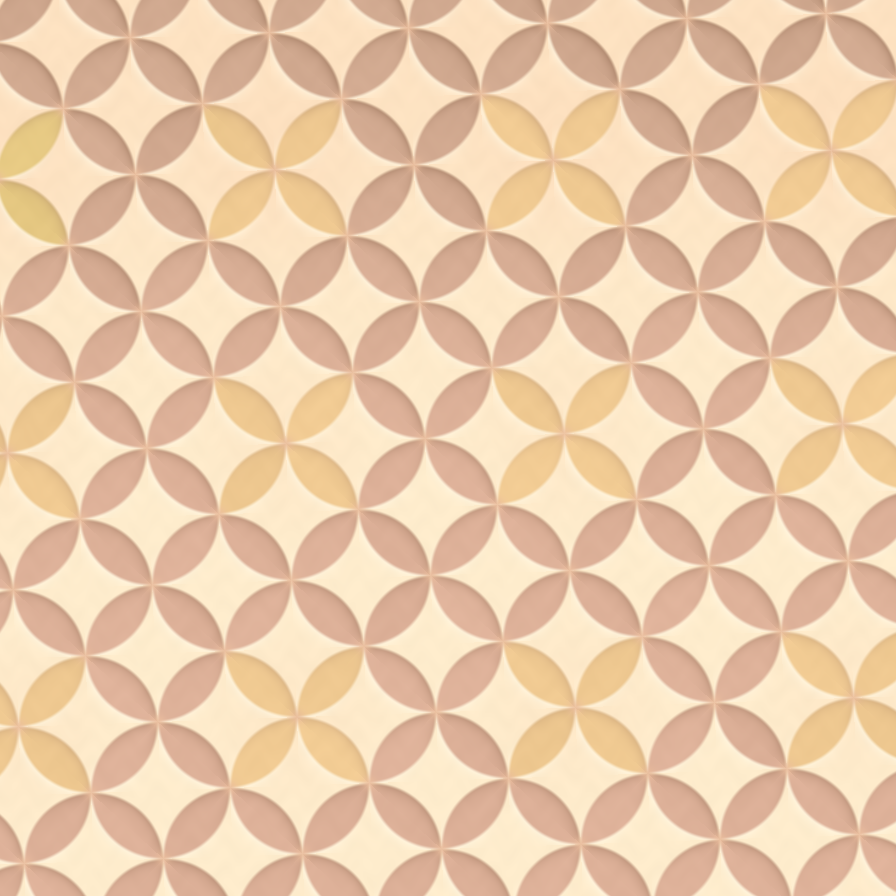
Reproduce this pattern procedurally as a WebGL 2 fragment shader.

```glsl
#version 300 es
precision highp float;
// Embossed lattice of overlapping circles: rose-brown petals with scattered gold flowers on cream.

uniform vec2 u_resolution;
out vec4 fragColor;

// Lattice: steps between flowers, in canvas units, and the centre of one gold flower
const vec2 STEP_ACROSS = vec2(0.1553, 0.0054);
const vec2 STEP_UP = vec2(-0.0062, 0.1527);
const vec2 GOLD_CENTRE = vec2(0.319, 0.505);

// Petal shape and relief, in units of one petal length
const float CIRCLE_RADIUS = 0.701;
const float EDGE_SOFTNESS = 0.022;
const float NODE_RADIUS = 0.075;
const float SHADOW_WIDTH = 0.050;
const float HIGHLIGHT_WIDTH = 0.045;
const vec2 LIGHT_SIDE = vec2(0.97, -0.24);

// Colours
const vec3 CREAM = vec3(0.995, 0.925, 0.800);
const vec3 PEACH = vec3(0.990, 0.870, 0.740);
const vec3 HIGHLIGHT = vec3(1.000, 0.970, 0.890);
const vec3 ROSE = vec3(0.870, 0.695, 0.600);
const vec3 TAUPE = vec3(0.815, 0.660, 0.560);
const vec3 GOLD = vec3(0.940, 0.790, 0.570);
const vec3 OLIVE_GOLD = vec3(0.880, 0.780, 0.480);
const vec3 NODE_TINT = vec3(0.920, 0.740, 0.610);
const vec3 SHADOW = vec3(0.600, 0.450, 0.350);
const float PETAL_VARIATION = 0.025;
const float GRAIN = 0.006;

float hash(vec2 p) {
    return fract(sin(dot(p, vec2(41.3, 289.1))) * 4375.5);
}

// One node in eight is the heart of a gold flower
float isGoldNode(vec2 node) {
    vec2 k = mod(vec2(node.x + node.y, node.x - node.y) + 0.5, 4.0);
    return step(max(k.x, k.y), 1.0);
}

// Fine paper mottling from layered sines
float grain(vec2 p) {
    float a = sin(p.x * 143.0 + 2.0 * sin(p.y * 97.0));
    float b = sin(p.y * 211.0 + 2.0 * sin(p.x * 169.0));
    return 0.5 * (a + b);
}

void main() {
    vec2 p = gl_FragCoord.xy / u_resolution;

    // Flower coordinates, then the diagonal grid whose edges carry the petals
    vec2 flower = inverse(mat2(STEP_ACROSS, STEP_UP)) * (p - GOLD_CENTRE);
    vec2 g = vec2(flower.x + flower.y, flower.x - flower.y);

    // Nearest grid edge and the circle that reaches across it
    vec2 cell = floor(g);
    vec2 c = g - cell - 0.5;
    vec2 side = abs(c.x) > abs(c.y) ? vec2(sign(c.x), 0.0) : vec2(0.0, sign(c.y));
    vec2 fromCircle = c - side;
    float d = length(fromCircle) - CIRCLE_RADIUS;
    vec2 edgeMid = cell + 0.5 + 0.5 * side;
    vec2 halfEdge = 0.5 * abs(side.yx);
    float pixel = 1.0 / (min(u_resolution.x, u_resolution.y) * 0.11);
    float soft = max(EDGE_SOFTNESS, 0.75 * pixel);
    float petal = 1.0 - smoothstep(-soft, soft, d);

    // Ground: cream below, peach above and around the gold flowers
    vec2 wave = cos(1.5708 * flower);
    float warmth = wave.x * wave.x * wave.y * wave.y;
    float topTone = smoothstep(0.45, 1.0, p.y);
    vec3 ground = mix(CREAM, PEACH, clamp(0.75 * topTone + 0.3 * warmth, 0.0, 1.0));

    // Petal colours
    float gold = max(isGoldNode(edgeMid + halfEdge), isGoldNode(edgeMid - halfEdge));
    float corner = 1.0 - smoothstep(0.05, 0.3, distance(p, vec2(0.0, 0.82)));
    vec3 goldTone = mix(GOLD, OLIVE_GOLD, 0.7 * corner);
    vec3 petalColor = mix(mix(ROSE, TAUPE, topTone), goldTone, gold);
    petalColor += PETAL_VARIATION * (hash(edgeMid) - 0.5);

    // Relief: shadow inside the lit-side rim, highlight outside the opposite rim
    float facing = dot(normalize(fromCircle), LIGHT_SIDE);
    float shadow = exp(-max(-d, 0.0) / SHADOW_WIDTH) * smoothstep(-0.35, 0.9, facing);
    shadow *= mix(0.50, 0.70, topTone) * mix(1.0, 0.55, gold);
    petalColor = mix(petalColor, SHADOW, shadow);
    float glint = exp(-max(d, 0.0) / HIGHLIGHT_WIDTH) * smoothstep(-0.2, 0.8, -facing);
    ground = mix(ground, HIGHLIGHT, 0.85 * glint);

    // Combine, then soften the joints where petal tips meet
    vec3 color = mix(ground, petalColor, petal);
    vec2 toNode = (g - round(g)) / NODE_RADIUS;
    color = mix(color, NODE_TINT, 0.8 * exp(-dot(toNode, toNode)));
    color += GRAIN * grain(p);

    fragColor = vec4(clamp(color, 0.0, 1.0), 1.0);
}
```
